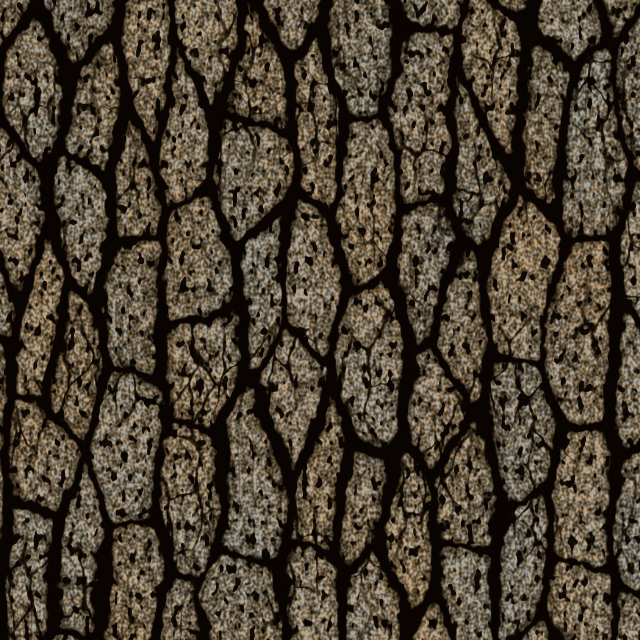
Reproduce this texture procedurally as a Shadertoy shader.

```glsl
// Rough tree bark: long rounded plates split by dark vertical fissures.

#define PLATE_SCALE vec2(11.5, 4.6)   // plates per canvas, across and up
#define CHIP_SCALE vec2(25.0, 11.0)   // smaller chips inside the plates
#define FISSURE_WIDTH 0.0062          // half width of the main fissures
#define CHIP_WIDTH 0.0014             // half width of the chip cracks
#define GRAIN_CONTRAST 0.66
#define PIT_LEVEL -0.45               // higher gives more pits
#define FISSURE_COLOR vec3(0.035, 0.012, 0.003)
#define SHADE_COLOR vec3(0.20, 0.165, 0.10)
#define BARK_COLOR vec3(0.44, 0.39, 0.31)
#define LIGHT_COLOR vec3(0.69, 0.64, 0.56)

vec2 hash2(vec2 p) {
    vec3 q = fract(p.xyx * vec3(0.1031, 0.1030, 0.0973));
    q += dot(q, q.yzx + 33.33);
    return fract((q.xx + q.yz) * q.zy);
}

float cornerSlope(vec2 cell, vec2 corner, vec2 f) {
    float angle = 6.2832 * hash2(cell + corner).x;
    return dot(vec2(cos(angle), sin(angle)), f - corner);
}

// Gradient noise, roughly -1 to 1
float noise(vec2 p) {
    vec2 cell = floor(p), f = fract(p);
    vec2 u = f * f * f * (f * (f * 6.0 - 15.0) + 10.0);
    float low = mix(cornerSlope(cell, vec2(0, 0), f), cornerSlope(cell, vec2(1, 0), f), u.x);
    float high = mix(cornerSlope(cell, vec2(0, 1), f), cornerSlope(cell, vec2(1, 1), f), u.x);
    return 1.5 * mix(low, high, u.y);
}

vec2 noise2(vec2 p) {
    return vec2(noise(p), noise(p + vec2(37.0, 91.0)));
}

// Jittered plate centre, with neighbouring columns staggered
vec2 plateCenter(vec2 cell) {
    vec2 center = 0.1 + 0.8 * hash2(cell + 17.0);
    center.y += 0.5 * (mod(cell.x, 2.0) - 0.5);
    return cell + center;
}

// x: rounded distance to the crack edge in canvas units, yz: plate id
vec3 plates(vec2 p, vec2 scale, float width, float roundness) {
    vec2 s = p * scale, base = floor(s), id = base, nearest = vec2(0);
    float best = 1e3;
    for (int y = -2; y <= 2; y++)
    for (int x = -1; x <= 1; x++) {
        vec2 cell = base + vec2(x, y);
        vec2 r = plateCenter(cell) - s;
        if (dot(r, r) < best) {
            best = dot(r, r);
            nearest = r;
            id = cell;
        }
    }
    float sum = 0.0;
    for (int y = -2; y <= 2; y++)
    for (int x = -2; x <= 2; x++) {
        if (x == 0 && y == 0) continue;
        vec2 r = plateCenter(id + vec2(x, y)) - s;
        vec2 across = normalize(r - nearest);
        vec2 slope = across * scale;
        float steep = abs(slope.x) / length(slope);
        float d = dot(0.5 * (r + nearest), across) / length(slope);
        d -= width * mix(0.45, 1.0, steep);
        sum += exp(-roundness * d);
    }
    return vec3(-log(sum) / roundness, id);
}

void mainImage(out vec4 fragColor, in vec2 fragCoord) {
    vec2 p = fragCoord / iResolution.y;

    // Bend the outlines, from slow sway to ragged edges
    vec2 q = p + 0.016 * noise2(p * vec2(8.0, 5.0));
    q += 0.006 * noise2(p * vec2(32.0, 22.0) + 5.0);
    q += 0.0028 * noise2(p * vec2(85.0, 60.0) + 11.0);

    // Pits and grain
    float pits = noise(p * vec2(74.0, 46.0) + 7.3) + 0.6 * noise(p * vec2(135.0, 88.0) + 3.1);
    float fine = noise(p * vec2(231.0, 187.0) + 0.37);
    float grain = 0.65 * fine + 0.5 * noise(p * vec2(123.0, 94.0) + 19.6)
                + 0.35 * noise(p * vec2(58.0, 36.0) + 41.2);

    // Fissures between plates, and patches of finer chipping
    float width = FISSURE_WIDTH * (1.0 + 0.7 * noise(p * vec2(9.0, 5.0) + 23.0));
    vec3 plate = plates(q, PLATE_SCALE, width, 230.0);
    float edge = plate.x + 0.0022 * pits;
    float chip = plates(q + 3.7, CHIP_SCALE, CHIP_WIDTH, 500.0).x + 0.0015 * pits;
    float chipped = smoothstep(-0.25, 0.4, noise(p * vec2(9.0, 6.0) + 61.0));
    float solid = smoothstep(-0.001, 0.0045, edge);
    solid *= 1.0 - 0.85 * chipped * (1.0 - smoothstep(-0.001, 0.0025, chip));
    solid *= mix(0.12, 1.0, smoothstep(PIT_LEVEL - 0.17, PIT_LEVEL + 0.17, pits));

    // Brightness of the plate faces
    vec2 tint = hash2(plate.yz + 71.0) - 0.5;
    float tone = 0.70 + 0.10 * tint.x + GRAIN_CONTRAST * grain + 0.06 * pits;
    tone *= mix(0.78, 1.0, smoothstep(0.0, 0.016, edge));
    tone = clamp(tone, 0.12, 1.05) * solid;

    // Colour ramp, then warm and grey flecks
    vec3 color = mix(FISSURE_COLOR, SHADE_COLOR, smoothstep(0.02, 0.32, tone));
    color = mix(color, BARK_COLOR, clamp((tone - 0.3) / 0.38, 0.0, 1.0));
    color = mix(color, LIGHT_COLOR, clamp((tone - 0.68) / 0.36, 0.0, 1.0));
    float warmth = 0.12 * noise(p * vec2(7.0, 4.0) + 83.0) + 0.10 * tint.y
                 + 0.22 * noise(p * vec2(150.0, 120.0) + 53.0);
    color *= 1.0 + warmth * vec3(0.45, -0.1, -0.8);

    fragColor = vec4(clamp(color, 0.0, 1.0), 1.0);
}
```
